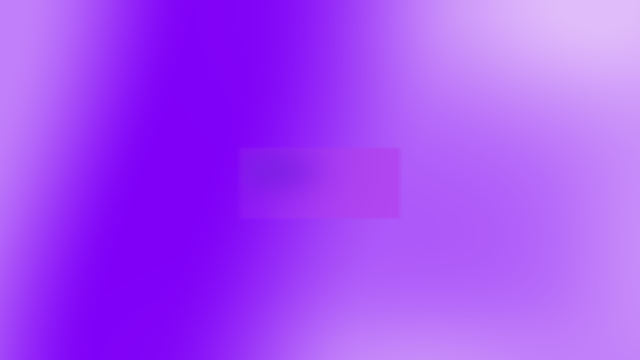
Write a Shadertoy shader that draws this background.

```glsl
// A soft violet gradient: a deep, leaning valley of purple, paler towards both sides.
// A single tone field (valley slopes plus Gaussian glows) mixes two colours,
// then a faint, soft-edged panel with a dark smear tints the centre.

const vec3 DEEP_VIOLET = vec3(0.50, 0.00, 0.97);
const vec3 PALE_LILAC  = vec3(0.88, 0.74, 0.98);
const vec3 PANEL_TINT  = vec3(0.70, 0.24, 0.92);
const vec3 SMEAR_TINT  = vec3(0.48, 0.12, 0.89);

// Valley: x position at the bottom and the top, slope start and end, slope height
const vec2 VALLEY_X    = vec2(0.205, 0.370);
const vec2 LEFT_SLOPE  = vec2(0.06, 0.34);
const vec2 RIGHT_SLOPE = vec2(0.03, 0.36);
const float LEFT_TONE  = 0.68;
const float RIGHT_TONE = 0.46;

// Glows: centre in xy, radii in zw
const vec4 TOP_GLOW    = vec4(0.92, 1.00, 0.30, 0.33);
const vec4 EDGE_GLOW   = vec4(1.05, 0.30, 0.17, 0.45);
const vec4 BOTTOM_GLOW = vec4(0.66, -0.05, 0.27, 0.20);
const vec3 GLOW_TONES  = vec3(0.54, 0.30, 0.29);

// Centre panel and its smear
const vec2 PANEL_CENTRE = vec2(0.500, 0.491);
const vec2 PANEL_HALF   = vec2(0.125, 0.098);
const float PANEL_SOFT  = 0.006;
const vec4 SMEAR        = vec4(0.425, 0.525, 0.065, 0.065);
const float SMEAR_AMOUNT = 0.75;

float glow(vec2 p, vec4 shape) {
    vec2 q = (p - shape.xy) / shape.zw;
    return exp(-dot(q, q));
}

// 0 in the valley, 1 in the brightest corner
float toneField(vec2 p) {
    float valley = mix(VALLEY_X.x, VALLEY_X.y, smoothstep(-0.1, 1.1, p.y));
    float offset = p.x - valley;
    float slopes = LEFT_TONE * smoothstep(LEFT_SLOPE.x, LEFT_SLOPE.y, -offset)
                 + RIGHT_TONE * smoothstep(RIGHT_SLOPE.x, RIGHT_SLOPE.y, offset);
    vec3 glows = vec3(glow(p, TOP_GLOW), glow(p, EDGE_GLOW), glow(p, BOTTOM_GLOW));
    return clamp(slopes + dot(glows, GLOW_TONES), 0.0, 1.0);
}

float panelMask(vec2 p) {
    vec2 d = abs(p - PANEL_CENTRE) - PANEL_HALF;
    vec2 inside = 1.0 - smoothstep(vec2(-PANEL_SOFT), vec2(PANEL_SOFT), d);
    return inside.x * inside.y;
}

void mainImage(out vec4 fragColor, in vec2 fragCoord) {
    vec2 p = fragCoord / iResolution.xy;
    vec3 color = mix(DEEP_VIOLET, PALE_LILAC, toneField(p));

    // The panel tint grows from left to right
    float mask = panelMask(p);
    float across = smoothstep(-PANEL_HALF.x, PANEL_HALF.x, p.x - PANEL_CENTRE.x);
    color = mix(color, PANEL_TINT, mask * mix(0.2, 0.65, across));
    color = mix(color, SMEAR_TINT, mask * SMEAR_AMOUNT * glow(p, SMEAR));

    fragColor = vec4(color, 1.0);
}
```
